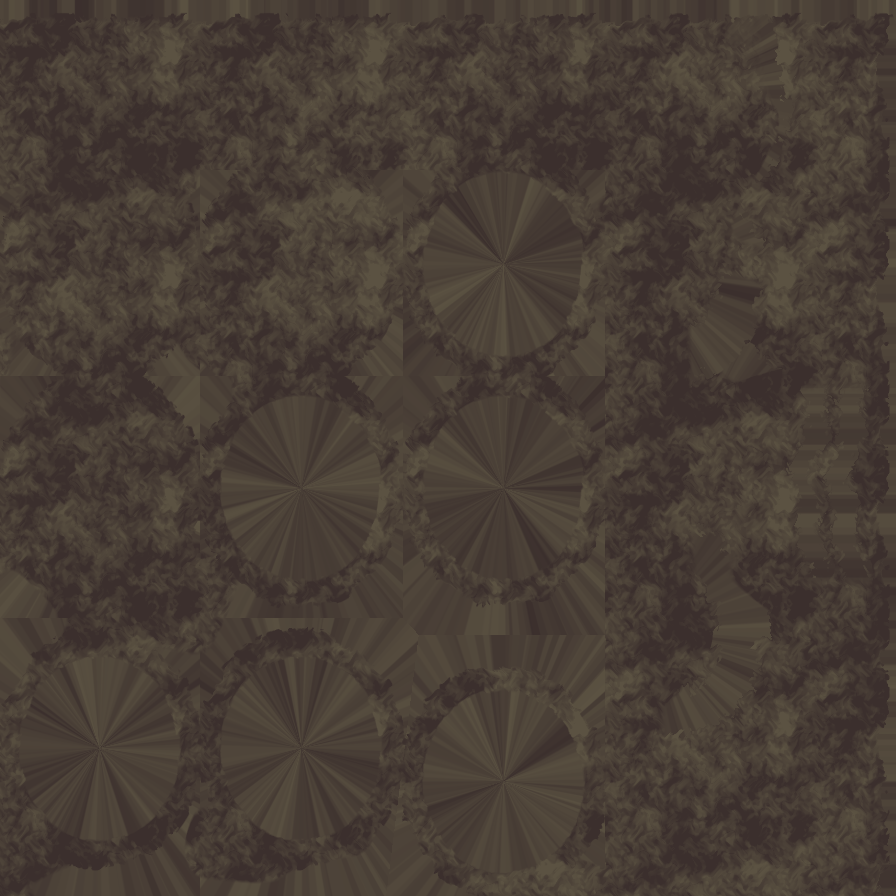
A WebGL 1 fragment shader for this pattern:

```glsl
precision highp float;
uniform vec2 u_resolution;

const float TAU = 6.2831853;
const vec3 DARK = vec3(0.222, 0.175, 0.170);
const vec3 LIGHT = vec3(0.366, 0.333, 0.264);
const vec2 GRUNGE_TILE = vec2(0.2285, 0.25);
const vec2 FIRST_CENTER = vec2(0.111, 0.165);
const float COLUMN_PITCH = 0.2255;
const vec2 DISC_RADIUS = vec2(0.089, 0.102);
const float RING_OUTER = 1.27;   // in disc radii
const float RAGGED = 0.13;
const float ARC_RADIUS = 0.105;
const float ARC_WIDTH = 0.021;

float hash(vec2 p) {
  return fract(sin(dot(p, vec2(127.1, 311.7))) * 4375.85);
}

// Smooth cellular noise that wraps after a whole number of cells.
float cellNoise(vec2 q, float period) {
  vec2 cell = floor(q), f = fract(q);
  float total = 0.0, weights = 0.0;
  for (int y = -1; y <= 1; y++) {
    for (int x = -1; x <= 1; x++) {
      vec2 g = vec2(float(x), float(y));
      vec2 id = mod(cell + g, period);
      vec2 d = g + vec2(hash(id), hash(id + 41.3)) - f;
      float w = exp(-7.0 * dot(d, d));
      total += w * hash(id + 17.7);
      weights += w;
    }
  }
  return total / weights;
}

// Worn, tiled stain: layered cells, pale blotches and fine scratches.
float grunge(vec2 p) {
  vec2 q = p / GRUNGE_TILE;
  float blotch = dot(cos(TAU * (q - vec2(0.36, 0.72))), vec2(0.06, 0.07));
  q += 0.014 * sin(TAU * q.yx * 5.0) + 0.006 * sin(TAU * q.yx * 13.0);
  float v = 0.53 + blotch, freq = 4.0, amp = 0.62;
  for (int i = 0; i < 5; i++) {
    v += amp * (cellNoise(q * freq, freq) - 0.5);
    freq *= 2.0;
    amp *= 0.88;
  }
  float crack = abs(cellNoise(q * 11.0 + 3.0, 11.0) - 0.5);
  v -= 0.13 * (1.0 - smoothstep(0.0, 0.035, crack));
  return v + 0.35 * (cellNoise(p * 7.0, 64.0) - 0.5);
}

// One layer of hard-edged bands; turn runs from 0 to 1, soft is its blur.
float bands(float turn, float count, float soft, float seed) {
  float x = turn * count, i = floor(x);
  float w = clamp(soft * count, 0.02, 0.5);
  float a = hash(vec2(mod(i, count), seed));
  float b = hash(vec2(mod(i + 1.0, count), seed));
  return mix(a, b, smoothstep(0.5 - w, 0.5 + w, fract(x))) - 0.5;
}

float streaks(float turn, float soft, float seed) {
  turn = fract(turn + 0.012 * sin(TAU * turn * 3.0 + seed));
  return 0.5 + 0.34 * bands(turn, 13.0, soft, seed)
       + 0.38 * bands(turn, 47.0, soft, seed + 5.0)
       + 0.30 * bands(turn, 131.0, soft, seed + 9.0);
}

float radial(vec2 d, float pixel, float seed) {
  float turn = atan(d.y, d.x + 1e-5) / TAU + 0.5;
  return streaks(turn, pixel / (TAU * max(length(d), pixel)), seed);
}

vec2 discCenter(vec2 id) {
  float drop = 0.037 * step(1.5, id.x) * step(id.y, 0.5);
  return FIRST_CENTER + vec2(COLUMN_PITCH * id.x,
                             0.31 * id.y - 0.02 * id.y * id.y - drop);
}

void main() {
  vec2 p = gl_FragCoord.xy / u_resolution;
  float pixel = 1.0 / min(u_resolution.x, u_resolution.y);
  float aa = 1.2 * pixel / DISC_RADIUS.x;
  float stain = grunge(p);
  float rough = clamp(stain - 0.5, -0.5, 0.5);
  float shade = stain;

  // Nearest cell of the disc grid
  float nearest = 99.0;
  vec2 id = vec2(0.0);
  for (int r = 0; r < 4; r++) {
    for (int c = 0; c < 5; c++) {
      vec2 candidate = vec2(float(c), float(r));
      float d = length((p - discCenter(candidate)) / DISC_RADIUS);
      if (d < nearest) { nearest = d; id = candidate; }
    }
  }
  vec2 local = p - discCenter(id);
  float seed = 3.0 + id.x * 7.0 + id.y * 31.0;
  float ragged = nearest + RAGGED * rough;

  // Streaked corners outside the rings, worn away to the upper right
  float wear = cellNoise(p * 9.0 + 5.0, 64.0);
  float keep = smoothstep(0.0, 0.06, wear - 0.22 - 0.13 * max(id.y - id.x, 0.0));
  keep *= step(id.x, 2.5) * step(id.y, 2.5);
  float corner = smoothstep(RING_OUTER - aa, RING_OUTER + aa, ragged) * keep;
  shade = mix(shade, radial(local, pixel, seed + 2.0), corner);

  // Filled discs form a stepped triangle
  float filled = step(id.x, 2.5) * step(id.y, id.x + 0.5);
  float disc = filled * (1.0 - smoothstep(1.0 - aa, 1.0 + aa, nearest + 0.05 * rough));
  shade = mix(shade, radial(local, pixel, seed), disc);

  // Broken arcs down the right side
  for (int k = 0; k < 4; k++) {
    float n = float(k);
    vec2 d = p - vec2(0.745 + 0.025 * sin(n * 2.6 - 1.0), 0.297 + 0.2 * n);
    float off = abs(length(d) - ARC_RADIUS) + 0.025 * rough;
    float band = 1.0 - smoothstep(ARC_WIDTH - pixel, ARC_WIDTH + pixel, off);
    band *= smoothstep(0.0, 0.01, d.x - 0.035 + 0.08 * (wear - 0.5));
    shade = mix(shade, radial(d, pixel, 80.0 + n), band * smoothstep(0.32, 0.37, wear));
  }

  // Frayed upright strips and the canvas borders
  float sway = 0.008 * sin(p.y * 31.0) + 0.004 * sin(p.y * 83.0);
  float strip = abs(abs(p.x - 0.925 + sway) - 0.02) + 0.02 * rough;
  float side = (1.0 - smoothstep(0.009 - pixel, 0.009 + pixel, strip))
             * smoothstep(0.34, 0.36, p.y) * (1.0 - smoothstep(0.56, 0.58, p.y));
  side = max(side, smoothstep(0.981, 0.984, p.x + 0.02 * rough));
  shade = mix(shade, streaks(p.y, pixel, 97.0), side);
  float top = smoothstep(0.976, 0.979, p.y + 0.015 * rough);
  shade = mix(shade, streaks(p.x, pixel, 113.0), top);

  gl_FragColor = vec4(mix(DARK, LIGHT, clamp(shade, 0.06, 0.94)), 1.0);
}
```
